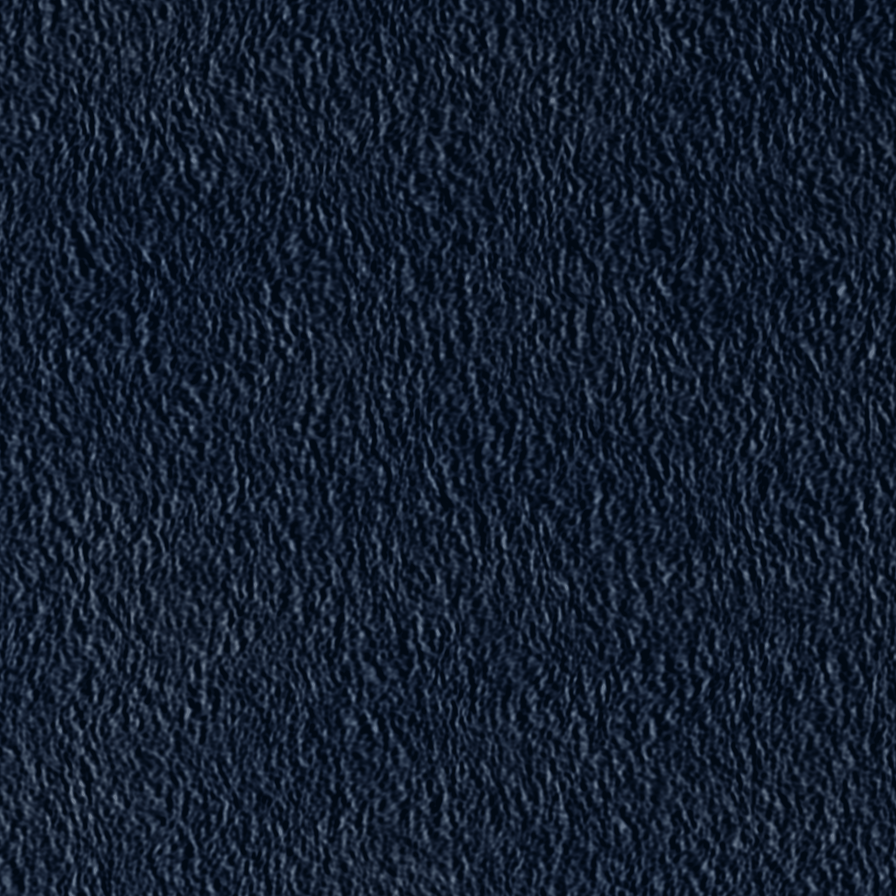
A Shadertoy shader for this texture:

```glsl
vec2 randomDirection(vec2 cell) {
    vec3 q = fract(cell.xyx * vec3(0.1031, 0.1030, 0.0973));
    q += dot(q, q.yzx + 33.33);
    float angle = 6.2832 * fract((q.x + q.y) * q.z);
    return vec2(cos(angle), sin(angle));
}

float gradientNoise(vec2 p) {
    vec2 cell = floor(p), f = p - cell;
    vec2 w = f * f * f * (f * (f * 6.0 - 15.0) + 10.0);
    vec2 right = vec2(1, 0), up = vec2(0, 1);
    float bottom = mix(dot(randomDirection(cell), f),
                       dot(randomDirection(cell + right), f - right), w.x);
    float top = mix(dot(randomDirection(cell + up), f - up),
                    dot(randomDirection(cell + 1.0), f - 1.0), w.x);
    return mix(bottom, top, w.y);
}

// Long leaning wrinkles with a finer pebbled grain on top
float leatherHeight(vec2 p) {
    p.x += 0.14 * p.y;
    float wrinkles = gradientNoise(p * vec2(92, 42) + 20.0);
    float pebbles = gradientNoise(mat2(0.96, 0.28, -0.28, 0.96) * p * vec2(165, 105) + 71.0);
    return 2.1 * wrinkles + 1.8 * pebbles;
}

vec3 navyRamp(float tone) {
    vec3 color = vec3(0.005, 0.035, 0.075);
    color = mix(color, vec3(0.03, 0.07, 0.13), clamp((tone + 1.28) / 0.80, 0.0, 1.0));
    color = mix(color, vec3(0.07, 0.11, 0.18), clamp((tone + 0.48) / 0.59, 0.0, 1.0));
    color = mix(color, vec3(0.11, 0.16, 0.24), clamp((tone - 0.11) / 0.56, 0.0, 1.0));
    color = mix(color, vec3(0.17, 0.22, 0.30), clamp((tone - 0.67) / 0.61, 0.0, 1.0));
    color = mix(color, vec3(0.25, 0.31, 0.39), clamp((tone - 1.28) / 0.77, 0.0, 1.0));
    return mix(color, vec3(0.40, 0.46, 0.54), clamp((tone - 2.05) / 1.2, 0.0, 1.0));
}

void mainImage(out vec4 fragColor, in vec2 fragCoord) {
    vec2 p = fragCoord / iResolution.y;

    // Let the grain direction wander gently across the hide
    vec2 q = p;
    q.x += 0.018 * gradientNoise(p * vec2(7, 8) + 5.0);
    q.x += 0.004 * gradientNoise(p * vec2(30, 22) + 40.0);

    // Relief lit from the left
    float relief = leatherHeight(q) - leatherHeight(q + vec2(0.0047, 0.0012));
    relief *= 1.1 + 0.5 * gradientNoise(p * vec2(17, 11) + 130.0);

    // Fine pits break the wrinkles into separate grains
    float pits = gradientNoise(mat2(0.8, -0.6, 0.6, 0.8) * q * 185.0 + 210.0);

    // Soft mottling and broad wear, paler toward the lower left
    float mottle = gradientNoise(q * vec2(46, 24) + 160.0);
    float wear = gradientNoise(p * vec2(3.5, 5.0) + 11.0);
    float tone = 1.12 * relief + 1.5 * pits + 0.75 * mottle
               + 0.35 * wear + 0.25 * (1.0 - p.x - p.y) + 0.02;

    vec3 color = navyRamp(tone);
    color *= 1.0 + wear * vec3(0.05, 0.0, -0.04);
    fragColor = vec4(color, 1.0);
}
```
